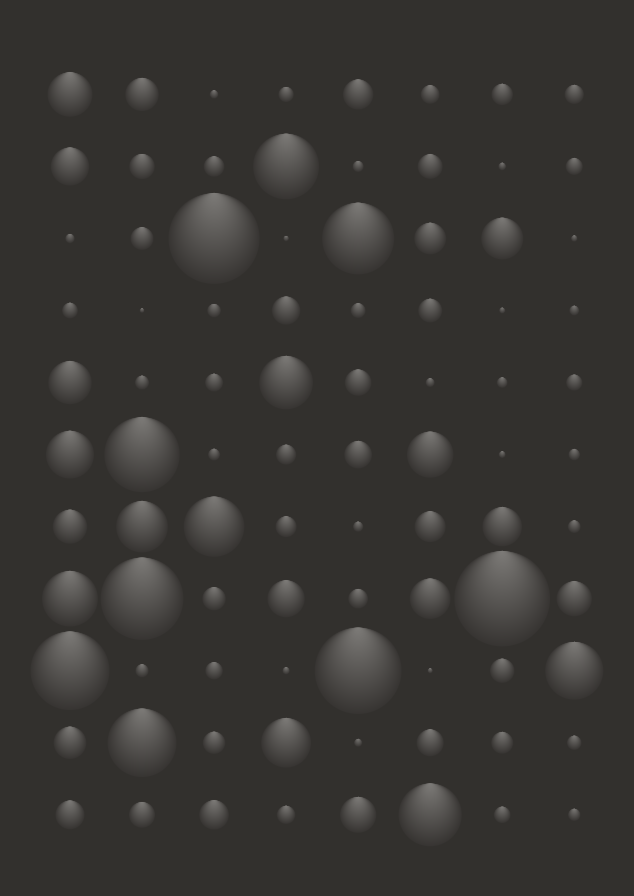
Reproduce this pattern procedurally as a Shadertoy shader.

```glsl
const ivec2 GRID = ivec2(8, 11);
const float PITCH = 0.0804;
const vec2 FIRST_CENTER = vec2(0.0781, 0.0908);
const vec3 BACKGROUND = vec3(0.197, 0.189, 0.178);
const vec3 RIM = vec3(0.215, 0.205, 0.196);
const vec3 HIGHLIGHT = vec3(0.490, 0.482, 0.470);

// Shuffles 1..88 without repeats: a power map over the prime 89
int shuffledRank(int index) {
    int rank = 70;
    for (int k = 0; k < 7; k++) rank = (rank * index) % 89;
    return rank;
}

// Many small balls, a few very large ones
float ballRadius(ivec2 cell, ivec2 grid) {
    int index = (grid.y - 1 - cell.y) * grid.x + cell.x + 1;
    float h = (float(shuffledRank(index)) - 0.5) / 88.0;
    return 0.0026 + 0.0208 * h + 0.0313 * pow(h, 7.0);
}

// Radial gradient focused on the top of the circle: 0 at the top, 1 at the rim
float topFocusGradient(vec2 p, float radius) {
    vec2 fromTop = vec2(p.x, radius - p.y);
    float depth = max(fromTop.y, 1e-5);
    return clamp(dot(fromTop, fromTop) / (2.0 * radius * depth), 0.0, 1.0);
}

vec3 paintBall(vec3 under, vec2 p, float radius, float pixel) {
    float coverage = clamp(0.5 - (length(p) - radius) / pixel, 0.0, 1.0);
    vec3 shade = mix(HIGHLIGHT, RIM, topFocusGradient(p, radius));
    return mix(under, shade, coverage);
}

void mainImage(out vec4 fragColor, in vec2 fragCoord) {
    float pixel = 1.0 / iResolution.y;
    vec2 p = fragCoord * pixel - FIRST_CENTER;
    ivec2 nearest = ivec2(floor(p / PITCH + 0.5));
    vec3 color = BACKGROUND;

    // Large balls reach into neighbouring cells
    for (int y = 1; y >= -1; y--) {
        for (int x = -1; x <= 1; x++) {
            ivec2 cell = nearest + ivec2(x, y);
            if (any(lessThan(cell, ivec2(0))) || any(greaterThanEqual(cell, GRID))) continue;
            color = paintBall(color, p - vec2(cell) * PITCH, ballRadius(cell, GRID), pixel);
        }
    }
    fragColor = vec4(color, 1.0);
}
```
